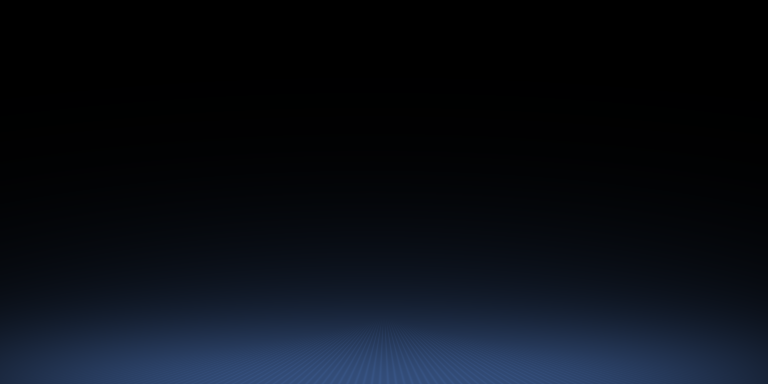
This background is drawn by a WebGL 2 fragment shader. Its source:

```glsl
#version 300 es
precision highp float;
// Dark backdrop with a blue glow along the floor and a fan of fine perspective lines.

#define GLOW_CENTER 0.485   // across the canvas, 0 to 1
#define GLOW_HEIGHT 0.155   // reach of the bright floor glow
#define HAZE_HEIGHT 0.37    // reach of the faint upper haze
#define HORIZON 0.205       // height of the vanishing point
#define LINE_SPACING 0.104  // gap between lines, as a slope
#define LINE_WIDTH 0.17     // line half width, share of the gap
#define LINE_GAIN 0.05
#define BLUE vec3(0.42, 0.635, 1.0)

uniform vec2 u_resolution;
out vec4 fragColor;

float bell(float x, float width) {
    return exp(-x * x / (width * width));
}

// Two stacked glows: a flat bright pool and a taller, softer haze
float floorGlow(vec2 uv) {
    float dx = uv.x - GLOW_CENTER;
    float pool = 0.27 * bell(uv.y, GLOW_HEIGHT) * bell(dx * dx, 0.3);
    float haze = 0.205 * bell(uv.y, HAZE_HEIGHT) * bell(dx, 0.6);
    return pool + haze;
}

// Evenly spaced floor lines that meet at the vanishing point
float floorLines(vec2 p) {
    float depth = max(HORIZON - p.y, 0.001);
    float slope = p.x / depth;
    float lane = slope / LINE_SPACING;
    // Lanes crossed per pixel: widens lines, then fades them before they alias
    float footprint = length(vec2(1.0, slope)) / (depth * LINE_SPACING * u_resolution.y);
    float width = length(vec2(LINE_WIDTH, 0.35 * footprint));
    float stroke = bell(fract(lane) - 0.5, width) * LINE_WIDTH / width;
    float visible = 1.0 - smoothstep(0.3, 1.0, footprint);
    return stroke * visible * smoothstep(0.0, 0.09, HORIZON - p.y);
}

void main() {
    vec2 uv = gl_FragCoord.xy / u_resolution;
    vec2 p = (gl_FragCoord.xy - vec2(0.5 * u_resolution.x, 0.0)) / u_resolution.y;

    float light = floorGlow(uv);
    light += LINE_GAIN * floorLines(p) * bell(uv.x - 0.5, 0.4);

    fragColor = vec4(BLUE * light, 1.0);
}
```
